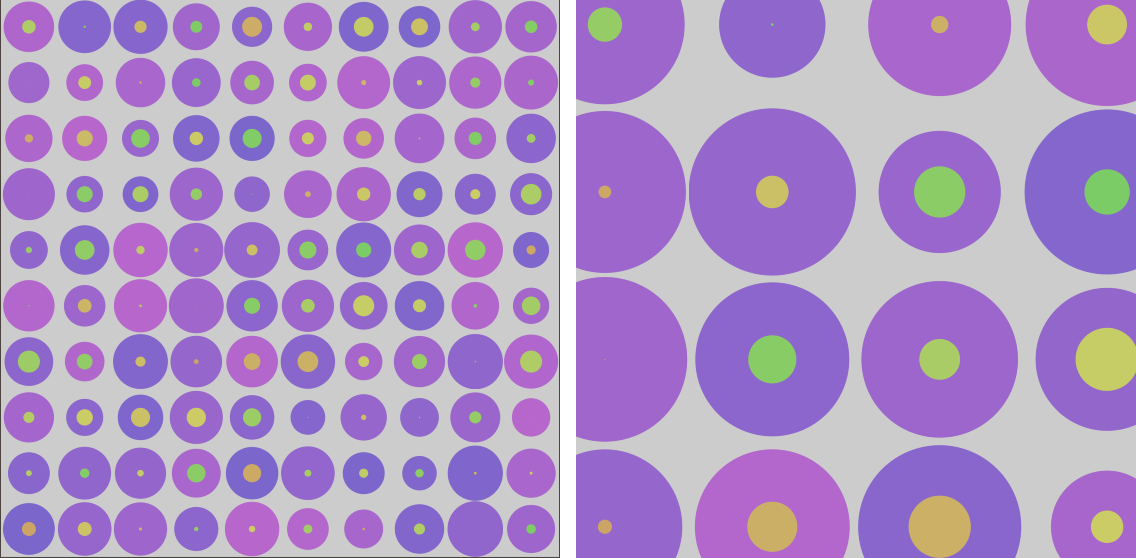
Left: the whole. Right: its middle third, enlarged.
Give the GLSL for this pattern, as a WebGL 1 fragment shader.

```glsl
precision highp float;

uniform vec2 u_resolution;

float hash(vec2 cell, float seed) {
  return fract(sin(dot(cell, vec2(127.1, 311.7)) + seed * 74.7) * 43758.5453);
}

vec3 hueColor(float hue) {
  vec3 ramp = abs(fract(hue + vec3(0.0, 2.0, 1.0) / 3.0) * 6.0 - 3.0) - 1.0;
  return 0.8 * mix(vec3(1.0), clamp(ramp, 0.0, 1.0), 0.5);
}

float disc(float dist, float radius, float blur) {
  return 1.0 - smoothstep(-0.5 * blur, 0.5 * blur, dist - radius);
}

void main() {
  // Square ten by ten grid, raised slightly above the bottom edge
  vec2 p = (gl_FragCoord.xy - 0.5 * u_resolution) / u_resolution.y + 0.5;
  vec2 grid = (p - vec2(0.0, 0.002)) * 10.0;
  float pixel = 10.0 / u_resolution.y;
  vec2 cell = clamp(floor(grid), 0.0, 9.0);
  float dist = length(grid - cell - 0.5);

  // Purple disc with its own size and hue
  vec3 color = vec3(0.8);
  float outerRadius = 0.3 + 0.2 * pow(hash(cell, 1.0), 0.7);
  vec3 outerColor = hueColor(0.7 + 0.1 * hash(cell, 2.0));
  color = mix(color, outerColor, disc(dist, outerRadius, pixel * 1.3));

  // Small core, from orange to green
  float coreRadius = 0.2 * hash(cell, 3.0);
  vec3 coreColor = hueColor(0.1 + 0.2 * hash(cell, 4.0));
  color = mix(color, coreColor, disc(dist, coreRadius, pixel * 1.3));

  // Thin dark rim outside the grid
  float outside = max(abs(grid.x - 5.0) - 5.0, -grid.y);
  float rim = smoothstep(-0.5 * pixel, 0.5 * pixel, outside);
  color = mix(color, vec3(0.3, 0.26, 0.25), rim);

  gl_FragColor = vec4(color, 1.0);
}
```
